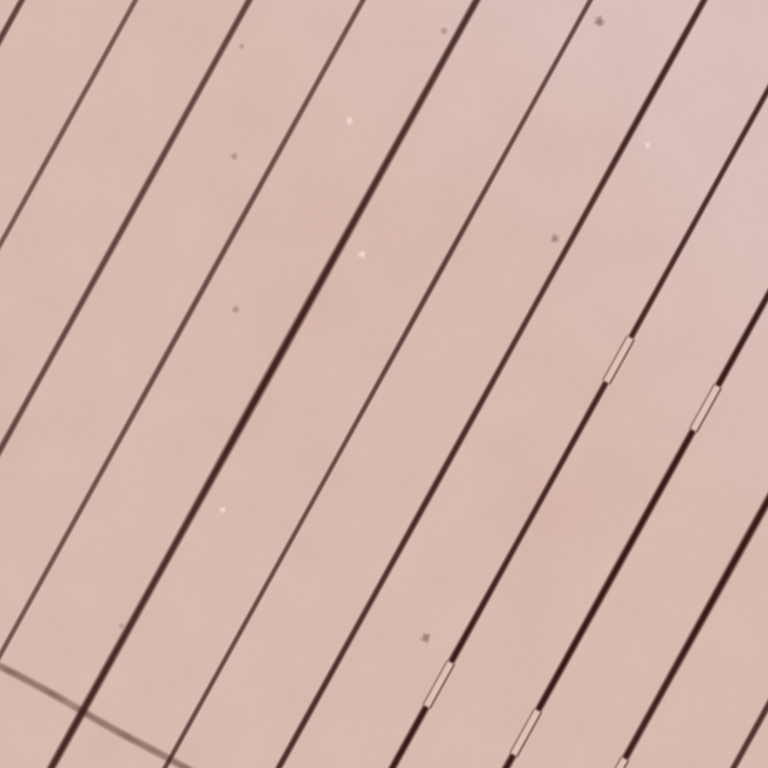
Write a Shadertoy shader that draws this texture.

```glsl
// Dusty pink cladding boards with slanted dark joints, pale clips, a cross seam and specks.

// Layout, in canvas units
const vec2  ALONG = vec2(0.4846, 0.8747);   // direction of the joints
const float PITCH = 0.1295;                 // distance between joints
const float FIRST_JOINT = -0.4596;          // offset of joint 0 across the boards
const int   LAST_JOINT = 10;
const float SEAM_AT = 0.117;
const float SEAM_HALF_WIDTH = 0.0040;
const int   FIRST_CLIPPED_JOINT = 7;
const float CLIP_AT = 0.372;
const float CLIP_PITCH = 0.483;
const vec2  CLIP_HALF_SIZE = vec2(0.0052, 0.033);
const float SPECK_CELLS = 8.0;
const float SPECK_CHANCE = 0.27;

// Wear of each joint, from left to right
const float JOINT_HALF_WIDTH[11] = float[](
    0.0033, 0.0028, 0.0034, 0.0029, 0.0043, 0.0026, 0.0033, 0.0034, 0.0037, 0.0041, 0.0035);
const float JOINT_DEPTH[11] = float[](
    0.76, 0.64, 0.74, 0.68, 0.92, 0.72, 0.88, 0.95, 1.0, 1.0, 0.86);

// Colours
const vec3 BOARD = vec3(0.850, 0.730, 0.688);
const vec3 COOL_SHEEN = vec3(0.855, 0.755, 0.742);
const vec3 WARM_STAIN = vec3(0.835, 0.700, 0.645);
const vec3 JOINT = vec3(0.220, 0.110, 0.100);
const vec3 SEAM = vec3(0.470, 0.350, 0.315);
const vec3 CLIP = vec3(0.875, 0.760, 0.720);
const vec3 CLIP_EDGE = vec3(0.500, 0.370, 0.330);
const vec3 DARK_SPECK = vec3(0.500, 0.390, 0.350);
const vec3 PALE_SPECK = vec3(0.940, 0.890, 0.840);

// Two random values in 0..1 for an integer cell
vec2 hash2(vec2 cell) {
    uvec2 q = uvec2(ivec2(cell)) * uvec2(1597u, 3812u) + uvec2(71u, 193u);
    uint n = (q.x ^ (q.y * 2741u)) * 15973u;
    n = (n ^ (n >> 15u)) * 73571u;
    n ^= n >> 13u;
    return vec2(n & 1023u, (n >> 10u) & 1023u) / 1023.0;
}

float cornerSlope(vec2 cell, vec2 offset) {
    float angle = 6.2832 * hash2(cell).x;
    return dot(vec2(cos(angle), sin(angle)), offset);
}

float gradientNoise(vec2 p) {
    vec2 i = floor(p), f = p - i;
    vec2 u = f * f * f * (f * (f * 6.0 - 15.0) + 10.0);
    vec2 e = vec2(0.0, 1.0);
    return mix(mix(cornerSlope(i, f), cornerSlope(i + e.yx, f - e.yx), u.x),
               mix(cornerSlope(i + e, f - e), cornerSlope(i + 1.0, f - 1.0), u.x), u.y);
}

// Soft stripe: 1 at the middle, half strength near halfWidth
float stripe(float dist, float halfWidth, float pixel) {
    return 1.0 - smoothstep(halfWidth * 0.25, halfWidth * 1.75 + 0.5 * pixel, abs(dist));
}

vec3 boardColor(vec2 p) {
    vec3 color = mix(BOARD, COOL_SHEEN, smoothstep(1.2, 1.9, p.x + p.y));
    float stain = gradientNoise(p * 3.5) + 0.5 * gradientNoise(p * 8.0 + 17.0);
    color = mix(color, WARM_STAIN, 0.5 * smoothstep(0.0, 0.8, stain));
    color += 0.012 * gradientNoise(p * 14.0 + 5.0);
    return color + 0.008 * gradientNoise(p * 75.0);
}

// One possible speck per cell, dark or pale
vec3 addSpeck(vec3 color, vec2 p, float pixel) {
    vec2 cell = floor(p * SPECK_CELLS);
    vec2 place = (cell + 0.2 + 0.6 * hash2(cell + 31.0)) / SPECK_CELLS;
    vec2 kind = hash2(cell + 67.0);
    float wobble = 1.0 + 0.5 * gradientNoise(p * 170.0);
    float radius = mix(0.0028, 0.0050, kind.y) * wobble;
    float mask = stripe(length(p - place), radius, pixel) * step(kind.x, SPECK_CHANCE);
    bool pale = kind.x < 0.3 * SPECK_CHANCE;
    return mix(color, pale ? PALE_SPECK : DARK_SPECK, mask * (pale ? 0.8 : 0.3 + 0.4 * kind.y));
}

void mainImage(out vec4 fragColor, in vec2 fragCoord) {
    vec2 p = fragCoord / iResolution.y;
    float pixel = 1.0 / iResolution.y;

    // Coordinates across and along the boards
    float across = dot(p, vec2(ALONG.y, -ALONG.x)) - FIRST_JOINT;
    float along = dot(p, ALONG);
    float index = round(across / PITCH);
    float dist = across - index * PITCH;
    int joint = clamp(int(index), 0, LAST_JOINT);

    vec3 color = addSpeck(boardColor(p), p, pixel);

    // Cross seam, worn unevenly
    float seamWear = 0.68 + 0.35 * gradientNoise(vec2(across * 35.0, 4.0));
    float seamBend = 0.003 * gradientNoise(vec2(across * 9.0, 8.5));
    color = mix(color, SEAM, seamWear * stripe(along - SEAM_AT + seamBend, SEAM_HALF_WIDTH, pixel));

    // Joints, with width and depth drifting along their length
    float drift = gradientNoise(vec2(along * 3.0, index * 5.3 + 0.4));
    float width = JOINT_HALF_WIDTH[joint] * (1.0 + 0.25 * drift);
    float depth = clamp(JOINT_DEPTH[joint] * (1.0 + 0.15 * drift), 0.0, 1.0);
    vec3 jointed = mix(color, JOINT, depth * stripe(dist, width, pixel));

    // Pale clips that interrupt the right-hand joints
    float clipAlong = abs(along - CLIP_AT - CLIP_PITCH * round((along - CLIP_AT) / CLIP_PITCH));
    float inClip = 1.0 - smoothstep(-0.003, 0.003, clipAlong - CLIP_HALF_SIZE.y);
    inClip *= step(float(FIRST_CLIPPED_JOINT), index);
    vec3 clipped = mix(color, CLIP, stripe(dist, CLIP_HALF_SIZE.x, pixel));
    float edge = stripe(abs(dist) - CLIP_HALF_SIZE.x, 0.0014, pixel);
    clipped = mix(clipped, CLIP_EDGE, edge * (dist > 0.0 ? 0.75 : 0.5));

    fragColor = vec4(mix(jointed, clipped, inClip), 1.0);
}
```
